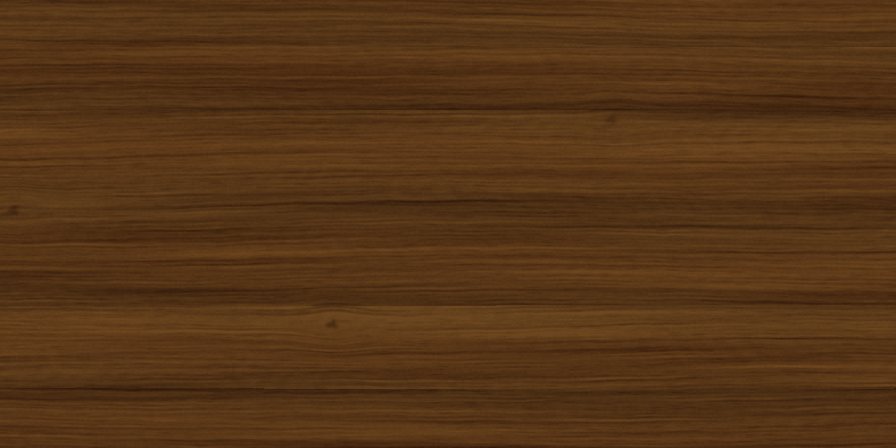
This texture is drawn by a Shadertoy shader. Its source:

```glsl
vec2 hash2(vec2 cell) {
    vec3 q = fract(vec3(cell.xyx) * vec3(0.1031, 0.1030, 0.0973));
    q += dot(q, q.yzx + 33.33);
    return fract((q.xx + q.yz) * q.zy);
}

// Layered sines: stripes across y that drift and fade along x
float grain(vec2 p, float seed) {
    float sum = 0.0, frequency = 17.0, amplitude = 0.105;
    for (int i = 0; i < 16; i++) {
        float k = float(i);
        float drift = 1.5 * sin(p.x * (1.0 + 2.0 * fract(k * 0.618)) + k * 2.4 + seed);
        float fade = 0.7 + 0.5 * sin(p.x * (2.0 + 0.8 * k) + k * 4.1 + seed * 1.7 + p.y * (23.0 + 5.0 * k));
        sum += amplitude * fade * sin(frequency * p.y + drift + k * k * 1.9 + seed);
        frequency *= 1.285;
        amplitude *= 1.005;
    }
    return sum;
}

// Narrow dark growth lines that come and go
float growthLines(vec2 p, float seed) {
    float sum = 0.0;
    for (int i = 0; i < 5; i++) {
        float k = float(i);
        float phase = p.y * (34.0 + 23.0 * k) + 1.5 * sin(p.x * 1.1 + k * 2.0 + seed) + seed * (k + 1.0);
        float presence = 0.5 + 0.5 * sin(p.x * (1.4 + k) + p.y * 19.0 + k * 3.0 + seed);
        sum += presence * pow(0.5 + 0.5 * sin(phase), 50.0);
    }
    return sum;
}

// Cellular noise stretched along the grain: short dashes
float dashes(vec2 p, vec2 density) {
    vec2 q = p * density, cell = floor(q);
    float mark = 0.0;
    for (int j = -1; j <= 1; j++) {
        for (int i = -1; i <= 1; i++) {
            vec2 id = cell + vec2(i, j);
            vec2 offset = q - id - hash2(id);
            float strength = hash2(id + 71.0).x;
            mark = max(mark, strength * strength * smoothstep(0.75, 0.1, length(offset * vec2(1.0, 1.3))));
        }
    }
    return mark;
}

void mainImage(out vec4 fragColor, in vec2 fragCoord) {
    vec2 p = fragCoord / iResolution.y;

    // Planks, from bottom to top, with softly joined tones
    float edges[6] = float[6](0.0, 0.133, 0.318, 0.753, 0.896, 1.0);
    float lowTone[5] = float[5](-0.15, -0.1, -0.05, -0.42, 0.05);
    float highTone[5] = float[5](-0.25, 0.42, 0.15, 0.3, -0.1);
    float tone = 0.0, seam = 0.0, seed = 0.0;
    for (int i = 0; i < 5; i++) {
        float wave = 0.002 * sin(p.x * 2.1 + float(i) * 2.0);
        float across = (p.y - wave - edges[i]) / (edges[i + 1] - edges[i]);
        float level = mix(lowTone[i], highTone[i], smoothstep(0.2, 1.0, across));
        float gap = p.y - edges[i] - wave;
        tone = i == 0 ? level : mix(tone, level, smoothstep(-0.002, 0.002, gap));
        if (gap > 0.0) seed = float(i) * 7.3;
        if (i > 0) seam = max(seam, smoothstep(0.005, 0.0, abs(gap)) * (0.5 + 0.3 * sin(p.x * 3.0 + float(i))));
    }
    tone += 0.17;

    // Dark and bright bands in the widest plank
    float bend = p.y + 0.014 * sin(p.x * 1.8) + 0.02 * p.x;
    tone -= 0.35 * exp(-pow((bend - 0.575) / 0.032, 2.0));
    tone -= 0.45 * exp(-pow((bend - 0.36) / 0.022, 2.0)) * smoothstep(0.316, 0.322, p.y);
    tone += 0.2 * exp(-pow((bend - 0.685) / 0.03, 2.0));
    tone -= 0.45 * smoothstep(0.715, 0.753, p.y) * smoothstep(0.765, 0.75, p.y);

    // Knots push the grain aside
    vec3 knots[3] = vec3[3](vec3(0.742, 0.276, 1.0), vec3(0.03, 0.53, 0.8), vec3(1.365, 0.732, 0.6));
    vec2 warped = p;
    warped.y += 0.009 * sin(p.x * 1.9 + seed) + 0.003 * sin(p.x * 4.7 + p.y * 9.0 + seed);
    warped.y += 0.0008 * sin(p.x * 31.0 + p.y * 40.0);
    float knotDark = 0.0;
    for (int i = 0; i < 3; i++) {
        vec2 d = p - knots[i].xy;
        float size = knots[i].z;
        warped.y -= d.y * 0.5 * size * exp(-dot(d * vec2(14.0, 20.0), d * vec2(14.0, 20.0)));
        float radius = length(d * vec2(0.8, 1.0)) + 0.002 * sin(3.0 * atan(d.y, d.x) + 1.0);
        knotDark += size * (smoothstep(0.015, 0.002, radius) + 0.2 * exp(-radius * 35.0));
    }

    // Grain, pores, bright flecks and faint ripples across the fibres
    float ripple = sin(p.x * 125.0 + 3.0 * sin(p.y * 57.0) + 2.0 * sin(p.x * 9.0));
    tone += grain(warped, seed);
    tone -= 0.38 * growthLines(warped, seed);
    tone -= 0.34 * dashes(warped, vec2(26.0, 170.0));
    tone += 0.22 * dashes(warped + 5.0, vec2(16.0, 150.0));
    tone += 0.05 * ripple * (0.5 + 0.5 * sin(p.y * 41.0 + p.x * 3.0));
    tone += 0.2 * (hash2(floor(p * vec2(170.0, 256.0))).x - 0.5);
    tone -= 0.35 * seam + 0.9 * knotDark;
    tone = clamp(tone, -1.4, 0.95);

    // Walnut brown, slightly redder in patches
    vec3 color = vec3(0.332, 0.203, 0.086) + tone * vec3(0.098, 0.076, 0.035);
    color += vec3(0.004, -0.002, -0.002) * sin(warped.y * 27.0 + p.x + seed);
    fragColor = vec4(color, 1.0);
}
```
